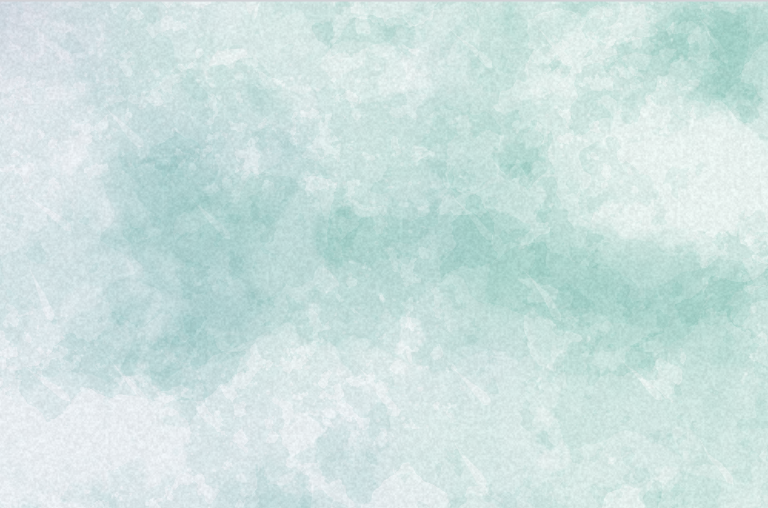
Give the GLSL for this texture, as a Shadertoy shader.

```glsl
float hash(vec2 p) {
    vec3 q = fract(vec3(p.xyx) * 0.1031);
    q += dot(q, q.yzx + 33.33);
    return fract((q.x + q.y) * q.z);
}

vec2 hash2(vec2 p) {
    return vec2(hash(p + 17.3), hash(p + 71.9));
}

float noise(vec2 p) {
    vec2 i = floor(p), f = fract(p);
    f = f * f * (3.0 - 2.0 * f);
    float low = mix(hash(i), hash(i + vec2(1, 0)), f.x);
    float high = mix(hash(i + vec2(0, 1)), hash(i + vec2(1, 1)), f.x);
    return mix(low, high, f.y);
}

float fbm(vec2 p, int octaves) {
    float sum = 0.0, amp = 0.5, total = 0.0;
    for (int i = 0; i < octaves; i++) {
        sum += amp * noise(p);
        total += amp;
        p = mat2(1.6, 1.2, -1.2, 1.6) * p + 19.7;
        amp *= 0.5;
    }
    return sum / total;
}

float blob(vec2 p, vec2 centre, vec2 size) {
    vec2 q = (p - centre) / size;
    return exp(-dot(q, q));
}

// Broad placement of deep and pale pigment
float pigment(vec2 p) {
    float d = 0.42;
    d += 0.42 * blob(p, vec2(0.36, 0.66), vec2(0.19, 0.19));
    d += 0.32 * blob(p, vec2(0.40, 0.40), vec2(0.18, 0.15));
    d += 0.34 * blob(p, vec2(0.70, 0.51), vec2(0.24, 0.10));
    d += 0.42 * blob(p, vec2(0.93, 0.62), vec2(0.12, 0.20));
    d += 0.40 * blob(p, vec2(1.16, 0.45), vec2(0.24, 0.10));
    d += 0.45 * blob(p, vec2(1.44, 0.88), vec2(0.18, 0.10));
    d += 0.22 * blob(p, vec2(1.36, 0.34), vec2(0.26, 0.10));
    d -= 0.34 * blob(p, vec2(0.06, 0.62), vec2(0.17, 0.40));
    d -= 0.36 * blob(p, vec2(0.15, 0.12), vec2(0.24, 0.14));
    d -= 0.26 * blob(p, vec2(0.62, 0.21), vec2(0.20, 0.17));
    d -= 0.18 * blob(p, vec2(0.62, 0.86), vec2(0.22, 0.18));
    d -= 0.36 * blob(p, vec2(1.38, 0.64), vec2(0.22, 0.13));
    d -= 0.18 * blob(p, vec2(1.18, 0.14), vec2(0.30, 0.14));
    return d;
}

// Crisp translucent patch: x is coverage, y is the dried rim
vec2 patchLayer(vec2 p, float scale, float seed, float bias) {
    float field = 1.7 * (fbm(p * scale + seed, 6) - 0.5) + bias;
    float soft = smoothstep(0.55, 0.85, noise(p * 4.0 + 3.0 * seed));
    float edge = mix(0.014, 0.15, soft);
    float rim = (1.0 - soft) * exp(-abs(field - 0.016) / 0.014);
    return vec2(smoothstep(-edge, edge, field), rim);
}

// Stack of washes, each needing more pigment than the last
vec2 washes(vec2 p, float broad) {
    vec2 sum = vec2(0.0);
    for (int i = 0; i < 4; i++) {
        float k = float(i);
        sum += patchLayer(p, 3.2 + k, 13.1 * k, broad - 0.2 - 0.19 * k);
    }
    return sum * 0.25;
}

// Scattered round drops, one per cell
float splatter(vec2 p, float scale, float share) {
    vec2 cell = floor(p * scale);
    vec2 centre = 0.3 + 0.4 * hash2(cell);
    float radius = mix(0.08, 0.26, pow(hash(cell + 5.0), 2.0));
    float d = length(fract(p * scale) - centre) - radius;
    float feather = 0.0016 * scale;
    return step(hash(cell + 9.0), share) * smoothstep(feather, -feather, d);
}

// Tapered diagonal scrapes, one per cell
float scrapes(vec2 p, float scale, float share) {
    vec2 cell = floor(p * scale);
    vec2 q = fract(p * scale) - 0.42 - 0.16 * hash2(cell);
    float angle = -0.95 + 0.5 * (hash(cell + 3.0) - 0.5);
    vec2 dir = vec2(cos(angle), sin(angle));
    float along = dot(q, dir);
    float across = abs(dot(q, vec2(-dir.y, dir.x)));
    float width = 0.05 * smoothstep(-0.38, 0.34, along) * smoothstep(0.38, 0.3, along);
    float feather = 0.0013 * scale;
    float line = smoothstep(feather, -feather, across - width);
    return line * step(hash(cell + 8.0), share) * step(abs(along), 0.38);
}

void mainImage(out vec4 fragColor, in vec2 fragCoord) {
    vec2 p = fragCoord / iResolution.y;
    vec2 bend = vec2(fbm(p * 7.0, 5), fbm(p * 7.0 + 37.0, 5)) - 0.5;
    vec2 q = p + 0.09 * bend;

    // Pigment depth with loose pale and deep patches on top
    float broad = pigment(q);
    vec2 wash = washes(q, broad);
    vec2 lifted = patchLayer(q, 6.5, 91.0, -0.17);
    vec2 stained = patchLayer(q.yx, 7.5, 57.0, -0.19);
    float depth = 0.42 * broad + 0.52 * wash.x + 0.16 * wash.y - 0.02;
    depth += 0.19 * stained.x + 0.05 * stained.y - 0.2 * lifted.x - 0.06 * lifted.y;
    depth += 0.17 * (fbm(p * 30.0 + 60.0, 4) - 0.5);

    // Flecks, drops and scrapes
    float cluster = smoothstep(0.45, 0.65, noise(p * 4.0 + 83.0));
    float drops = max(splatter(q, 26.0, 0.22), splatter(p + 3.0, 60.0, 0.25));
    float flecks = smoothstep(0.62, 0.65, fbm(p * 36.0 + 11.0, 4));
    float specks = smoothstep(0.64, 0.67, fbm(p * 30.0 + 29.0, 4));
    depth -= 0.19 * cluster * max(drops, flecks);
    depth += 0.14 * (1.0 - cluster) * specks;
    depth -= 0.2 * scrapes(p + 0.03 * bend, 6.0, 0.22);
    depth = clamp(depth, 0.0, 1.0);

    // Blue-grey on the left, mint on the right
    float mint = smoothstep(0.1, 1.3, p.x + 0.5 * (p.y - 0.5) + 0.8 * bend.x);
    vec3 pale = mix(vec3(0.910, 0.930, 0.945), vec3(0.905, 0.945, 0.935), mint);
    vec3 deep = mix(vec3(0.645, 0.795, 0.795), vec3(0.635, 0.812, 0.778), mint);
    vec3 color = mix(pale, deep, depth);
    float corner = blob(q, vec2(0.0, 1.0), vec2(0.20, 0.18));
    color = mix(color, vec3(0.82, 0.83, 0.88), 0.6 * corner);

    // Paper tooth and top border
    float tooth = noise(p * 190.0) + noise(p * 330.0 + 9.0) - 1.0;
    color += 0.048 * tooth;
    color = mix(color, vec3(0.82, 0.82, 0.84), smoothstep(0.995, 0.999, p.y));
    fragColor = vec4(clamp(color, 0.0, 1.0), 1.0);
}
```
